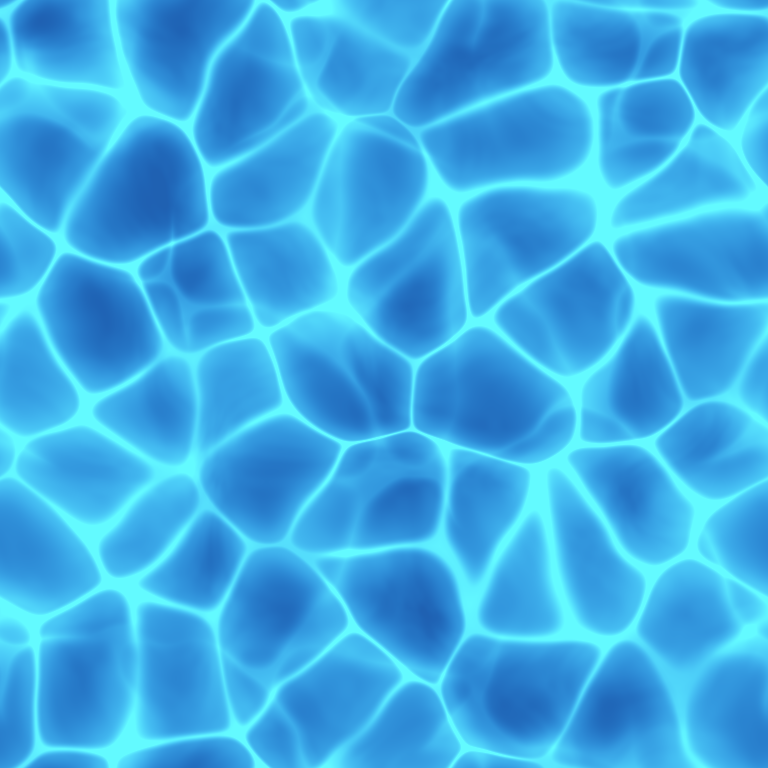
A WebGL 2 fragment shader for this texture:

```glsl
#version 300 es
precision highp float;
// Seamless pool water: bright caustic lines wandering over soft blue cells.

uniform vec2 u_resolution;
out vec4 fragColor;

const vec3 DEEP_BLUE = vec3(0.12, 0.38, 0.70);
const vec3 LIGHT_CYAN = vec3(0.39, 0.98, 1.00);
const vec3 RAMP_CURVE = vec3(1.2, 1.0, 1.9);

const float MAIN_CELLS = 7.0;      // whole repeats across the canvas
const float FAINT_CELLS = 5.0;
const float JITTER = 0.88;         // irregularity of the cells
const float GLOW_FALLOFF = 3.0;    // higher is narrower
const float THICK_FALLOFF = 6.5;
const float THIN_FALLOFF = 13.0;
const float FAINT_FALLOFF = 7.0;

const float BROAD_WARP = 0.055;
const float FINE_WARP = 0.014;
const float SMUDGE_WARP = 0.10;

const float BASE_LEVEL = 0.09;
const float GLOW_AMOUNT = 0.55;
const float SMUDGE_AMOUNT = 0.60;
const float LINE_AMOUNT = 0.52;
const float FAINT_AMOUNT = 0.24;

vec2 hash2(vec2 p) {
    vec2 s = vec2(dot(p, vec2(127.1, 311.7)), dot(p, vec2(269.5, 183.3)));
    return fract(sin(s) * 43758.5453);
}

// Two channels of value noise that wrap after "period" cells.
vec2 wrappedNoise(vec2 uv, float period, float seed) {
    vec2 p = uv * period;
    vec2 cell = floor(p);
    vec2 f = p - cell;
    f = f * f * f * (f * (f * 6.0 - 15.0) + 10.0);
    vec2 lo = mod(cell, period);
    vec2 hi = mod(cell + 1.0, period);
    vec2 bottom = mix(hash2(lo + seed), hash2(vec2(hi.x, lo.y) + seed), f.x);
    vec2 top = mix(hash2(vec2(lo.x, hi.y) + seed), hash2(hi + seed), f.x);
    return mix(bottom, top, f.y);
}

float wrappedFbm(vec2 uv, float period, float seed) {
    float sum = 0.0;
    float weight = 0.5;
    for (int octave = 0; octave < 4; octave++) {
        sum += weight * wrappedNoise(uv, period, seed).x;
        period *= 2.0;
        weight *= 0.5;
        seed += 17.0;
    }
    return sum / 0.9375;
}

// Soft cell borders for two falloffs: 0 inside a cell, 1 on an edge, more at a junction.
vec2 cellBorders(vec2 uv, float cells, vec2 falloff, float seed) {
    vec2 p = uv * cells;
    vec2 home = floor(p);
    vec2 total = vec2(0.0);
    float nearest = 100.0;
    for (int y = -2; y <= 2; y++) {
        for (int x = -2; x <= 2; x++) {
            vec2 cell = home + vec2(x, y);
            vec2 offset = 0.5 + JITTER * (hash2(mod(cell, cells) + seed) - 0.5);
            vec2 d = cell + offset - p;
            float dist2 = dot(d, d);
            nearest = min(nearest, dist2);
            total += exp(-falloff * dist2);
        }
    }
    return total * exp(falloff * nearest) - 1.0;
}

vec3 waterColor(float level) {
    vec3 t = vec3(clamp(level, 0.0, 1.0));
    t.xy = pow(t.xy, RAMP_CURVE.xy);
    t.z = 1.0 - pow(1.0 - t.z, RAMP_CURVE.z);
    return mix(DEEP_BLUE, LIGHT_CYAN, t);
}

void main() {
    vec2 uv = gl_FragCoord.xy / u_resolution;

    // Bend the surface
    vec2 broad = wrappedNoise(uv, 6.0, 3.0) - 0.5;
    vec2 fine = wrappedNoise(uv, 15.0, 41.0) - 0.5;
    vec2 bent = uv + BROAD_WARP * broad + FINE_WARP * fine;
    vec2 bentMore = uv - BROAD_WARP * broad.yx + 2.0 * FINE_WARP * fine.yx;

    // Line width and strength drift across the water
    vec2 drift = wrappedNoise(uv, 8.0, 77.0);
    float sharpness = mix(THICK_FALLOFF, THIN_FALLOFF, drift.x);
    float strength = mix(0.4, 1.0, smoothstep(0.15, 0.65, drift.y));

    // Sharp network with its glow, and a fainter one behind it
    vec2 main2 = cellBorders(bent, MAIN_CELLS, vec2(GLOW_FALLOFF, sharpness), 11.0);
    float share = main2.x / (1.0 + main2.x);
    float glow = smoothstep(0.02, 0.75, share);
    float line = smoothstep(0.22, 1.0, main2.y) * strength;
    float faintBorder = cellBorders(bentMore, FAINT_CELLS, vec2(FAINT_FALLOFF), 59.0).x;
    float faint = smoothstep(0.2, 1.1, faintBorder) * smoothstep(0.2, 0.7, drift.x);

    // Smeared patches of light
    vec2 smear = SMUDGE_WARP * (wrappedNoise(bent, 9.0, 23.0) - 0.5);
    float smudge = wrappedFbm(bent + smear, 7.0, 91.0) - 0.5;

    float level = BASE_LEVEL + GLOW_AMOUNT * glow + SMUDGE_AMOUNT * smudge;
    level += LINE_AMOUNT * line + FAINT_AMOUNT * faint;
    fragColor = vec4(waterColor(level), 1.0);
}
```
